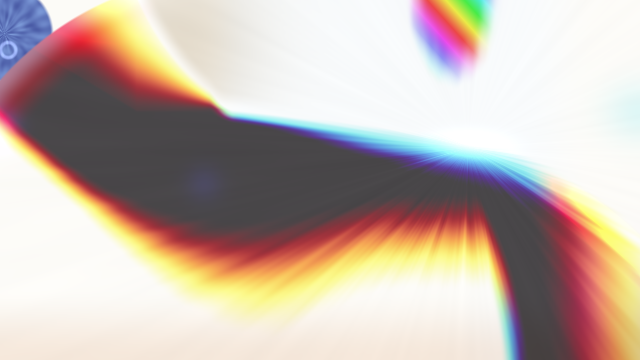
This background is drawn by a WebGL 2 fragment shader. Its source:

```glsl
#version 300 es
precision highp float;
// A dark, sweeping band on a bright field, lit by prismatic fringes at its edges.
// Each edge is a curve whose distance drives a per-channel colour ramp;
// gradient noise in polar coordinates feathers the ramps into rays.
uniform vec2 u_resolution;
out vec4 outColor;

const vec3 DARK = vec3(.285, .275, .285);
const vec3 WHITE = vec3(.99, .985, .97);

vec2 hashGradient(vec2 cell) {
  vec2 k = vec2(dot(cell, vec2(127.1, 311.7)), dot(cell, vec2(269.5, 183.3)));
  return fract(sin(k) * 43758.5) * 2. - 1.;
}

float gradientNoise(vec2 p) {
  vec2 i = floor(p), f = fract(p), s = f * f * (3. - 2. * f);
  vec2 o = vec2(0, 1);
  float low = mix(dot(hashGradient(i), f), dot(hashGradient(i + o.yx), f - o.yx), s.x);
  float high = mix(dot(hashGradient(i + o), f - o), dot(hashGradient(i + 1.), f - 1.), s.x);
  return mix(low, high, s.y);
}

float glow(vec2 p, vec2 center, vec2 size) {
  vec2 d = (p - center) / size;
  return exp(-dot(d, d));
}

// Light added to the dark: red to yellow to white, or blue to cyan to white when cool.
vec3 fringe(float t, float cool) {
  vec3 rise = smoothstep(vec3(-.1, .2, .45), vec3(.5, .72, 1.08), vec3(t));
  float dip = exp(-pow((t - .2) / .14, 2.));
  vec3 warm = (WHITE - DARK) * rise - vec3(0, .09, .06) * dip;
  vec3 cold = warm.bgr + vec3(.12, 0, 0) * dip;
  cold = mix(cold, vec3(dot(cold, vec3(.333))), .2);
  return mix(warm, cold, cool);
}

vec3 hue(float h) {
  return clamp(abs(mod(h * 6. + vec3(0, 4, 2), 6.) - 3.) - 1., 0., 1.);
}

void main() {
  vec2 p = gl_FragCoord.xy / u_resolution.y;
  float x = p.x, y = p.y;

  // Rays spreading from the bright spot on the upper edge
  vec2 ray = p - vec2(1.3, .59);
  float radius = length(ray), angle = atan(ray.x, -ray.y);
  float streak = gradientNoise(vec2(angle * 16., radius * 2.))
               + .5 * gradientNoise(vec2(angle * 37., radius * 3. + 7.));
  streak *= smoothstep(-.05, .25, radius);

  // Upper left edge: ramp spans from the dark's rim to a circular bright rim
  float rise = y - .695 - .6 * max(.38 - x, 0.);
  float arc = .756 - length(p - vec2(1.074, 1.3));
  float span = max(rise, 0.) / (max(rise, 0.) + max(-arc, 0.) + .015);
  float leftRamp = pow(span, 1.3) + min(rise, 0.) / .1 + max(arc, 0.) / .06;

  // Upper right edge: cool in the middle, warm at the end
  float right = max(x - 1.28, 0.);
  float upper = .7 - .13 * (x - .61) - .8 * right * right;
  float slope = -.13 - 1.6 * right;
  float above = (y - upper) / sqrt(1. + slope * slope);
  float rightRamp = 1. + above / (.035 + .08 * smoothstep(.65, 1.35, x)) + .2 * streak;
  float side = smoothstep(.58, .65, x);
  float upperCool = smoothstep(.56, .68, x) * (1. - smoothstep(1.45, 1.66, x));
  vec3 color = DARK + fringe(mix(leftRamp, rightRamp, side), upperCool);
  above = mix(arc, above, side);

  // Lower edge, closed on the right by the leg of the band
  float bend = max(.69 - x, 0.);
  float lower = .363 + .72 * bend * bend + .08 * smoothstep(.69, 1.13, x);
  float below = (lower - y) / sqrt(1. + 2. * bend * bend);
  float lowerWidth = mix(.07, .28, smoothstep(.1, .75, x)) - .05 * smoothstep(.75, 1.1, x);
  float legLeft = 1.463 - .05 * y - .55 * y * y;
  float under = min(below / lowerWidth, (legLeft - x) / .07);
  float legCool = smoothstep(1.2, 1.42, x) * (1. - smoothstep(.06, .26, y));
  color += fringe(under + .1 * streak, legCool);

  // Broad warm fringe on the right side of the leg, kept below the upper edge
  float beside = (x - 1.56 + .15 * y) / .32;
  vec3 flank = fringe(beside + .06 * streak, 0.);
  flank += vec3(.02, 0, .13) * glow(p, vec2(1.65, .2), vec2(.07, .2));
  color += flank * (1. - smoothstep(-.04, 0., above));

  // Round limb at the upper left
  float depth = .873 - length(p - vec2(.655, .2));
  float limb = smoothstep(.55, .7, y) * (1. - smoothstep(.2, .45, x));
  color += limb * vec3(.3, -.09, -.06) * (1. - smoothstep(.05, .14, depth));
  color += limb * vec3(.12, .3, .36) * (1. - smoothstep(0., .075, depth));

  // Soft tints in the shadow and in the bright field
  color += vec3(.01, .01, .1) * glow(p, vec2(.567, .49), vec2(.05));
  color += vec3(.1, .05, .35) * glow(p, vec2(0, .65), vec2(.05));
  color += vec3(.16, .19, .24) * glow(p, vec2(1.3, .59), vec2(.09, .035));
  color = clamp(color + .015 * streak, 0., 1.);
  color = mix(color, vec3(dot(color, vec3(.3, .6, .1))), .1);
  float field = smoothstep(0., .05, above);
  color *= 1. - vec3(.1, .13, .18) * field * glow(p, vec2(.5, .88), vec2(.22, .25));
  color *= 1. - vec3(.12, .02, .01) * glow(p, vec2(1.78, .69), vec2(.1, .08));
  color *= 1. - vec3(.03, .08, .12) * (1. - smoothstep(0., .2, y));
  color *= 1. - vec3(.1, .14, 0) * glow(p, vec2(1.78, 0), vec2(.15, .2));

  // Prismatic drop hanging from the top
  vec2 drop = (p - vec2(1.262, 1.03)) / vec2(.138, .275);
  float dropMask = 1. - smoothstep(.5, 1.02, length(drop) + .08 * gradientNoise(p * vec2(40, 8)));
  vec3 spectrum = .28 + .64 * hue(.5 + 3.2 * (x + .9 * y - 1.93));
  color = mix(color, spectrum, dropMask * (1. - .7 * smoothstep(.45, .95, drop.x)));

  // Small blue disc with a ring, behind the limb
  vec2 disc = p - vec2(.012, .907);
  float pixel = 1.5 / u_resolution.y;
  float grain = gradientNoise(vec2(atan(disc.y, disc.x) * 5., length(disc) * 30.));
  vec3 blue = vec3(.38, .47, .74) + vec3(.2, .25, .2) * grain;
  float ring = abs(length(p - vec2(.023, .861)) - .021);
  blue += .25 * (1. - smoothstep(.001, .004 + pixel, ring));
  vec3 outside = mix(blue, WHITE, smoothstep(-.006, .006, length(disc) - .133));
  float beyond = (1. - smoothstep(-.004, .004, depth)) * step(x, .4) * step(.6, y);
  color = mix(color, outside, beyond);

  outColor = vec4(color, 1);
}
```
